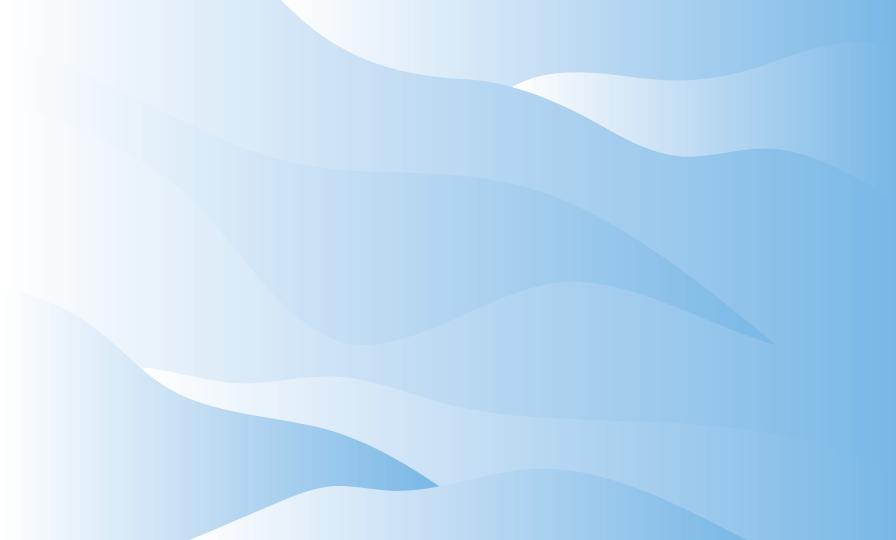
Reproduce this background procedurally as a Shadertoy shader.

```glsl
// Overlapping pale blue waves, each filled with a white-to-blue horizontal ramp.
// Every edge is a cubic Hermite spline y(x), extended by its end tangents, so
// that waves close to a point wherever two edges cross.

#define PALE vec3(1.0)
#define MIST vec3(0.79, 0.88, 0.96)
#define SKY  vec3(0.475, 0.72, 0.902)
#define MIST_STOP  0.4   // ramp position of the middle colour
#define BANDS      30.0  // faint vertical steps in each ramp
#define BAND_DEPTH 0.4   // 0 = smooth ramp, 1 = full steps

const int KNOTS = 6;

// Height of an edge; each knot holds x, y and slope.
float edge(float x, vec3 k[KNOTS]) {
    vec3 first = k[0], last = k[KNOTS - 1];
    if (x <= first.x) return first.y + first.z * (x - first.x);
    if (x >= last.x) return last.y + last.z * (x - last.x);
    float y = first.y;
    for (int i = 0; i < KNOTS - 1; i++) {
        vec3 a = k[i], b = k[i + 1];
        if (x >= a.x && x <= b.x) {
            float w = b.x - a.x;
            float t = (x - a.x) / w;
            float s = 1.0 - t;
            y = mix(a.y, b.y, t * t * (3.0 - 2.0 * t))
              + w * t * s * (a.z * s - b.z * t);
        }
    }
    return y;
}

// Antialiased coverage of the side where d is positive.
float cover(float d) {
    float pixel = length(vec2(dFdx(d), dFdy(d)));
    return clamp(0.5 + d / max(pixel, 1e-5), 0.0, 1.0);
}

// Horizontal colour ramp between two canvas positions.
vec3 ramp(float x, float start, float end) {
    float t = clamp((x - start) / (end - start), 0.0, 1.0);
    t = mix(t, floor(t * BANDS + 0.5) / BANDS, BAND_DEPTH);
    return t < MIST_STOP ? mix(PALE, MIST, t / MIST_STOP)
                         : mix(MIST, SKY, (t - MIST_STOP) / (1.0 - MIST_STOP));
}

void mainImage(out vec4 fragColor, in vec2 fragCoord) {
    vec2 p = fragCoord / iResolution.xy;

    // Edges of the upper waves
    float upperFloor = edge(p.x, vec3[KNOTS](
        vec3(0.314, 1.0, -1.75), vec3(0.521, 0.853, -0.10), vec3(0.677, 0.762, -0.95),
        vec3(0.768, 0.710, 0.0), vec3(0.853, 0.725, 0.0), vec3(1.0, 0.628, -1.0)));
    float upperCrest = edge(p.x, vec3[KNOTS](
        vec3(0.573, 0.840, 0.91), vec3(0.645, 0.866, 0.0), vec3(0.755, 0.851, 0.0),
        vec3(0.859, 0.883, 0.60), vec3(0.957, 0.922, 0.0), vec3(1.0, 0.916, -0.33)));

    // Edges of the broad central wave
    float centreCrest = edge(p.x, vec3[KNOTS](
        vec3(0.0, 0.924, -0.37), vec3(0.130, 0.835, -0.81), vec3(0.260, 0.734, -0.70),
        vec3(0.417, 0.682, -0.05), vec3(0.586, 0.654, -0.45), vec3(0.866, 0.361, -1.38)));
    float centreFloor = edge(p.x, vec3[KNOTS](
        vec3(0.0, 0.805, -0.33), vec3(0.182, 0.675, -1.13), vec3(0.286, 0.491, -2.03),
        vec3(0.404, 0.361, 0.0), vec3(0.638, 0.478, 0.0), vec3(0.866, 0.361, -0.47)));

    // Crests of the lower waves
    float lowerCrest = edge(p.x, vec3[KNOTS](
        vec3(0.156, 0.320, -0.13), vec3(0.273, 0.290, 0.0), vec3(0.367, 0.303, 0.0),
        vec3(0.508, 0.248, -0.38), vec3(0.651, 0.223, -0.07), vec3(1.0, 0.123, -0.83)));
    float leftCrest = edge(p.x, vec3[KNOTS](
        vec3(0.0, 0.468, -0.17), vec3(0.078, 0.422, -0.86), vec3(0.156, 0.320, -1.50),
        vec3(0.234, 0.249, -0.47), vec3(0.352, 0.210, -0.37), vec3(0.488, 0.102, -1.13)));
    float frontCrest = edge(p.x, vec3[KNOTS](
        vec3(0.211, 0.0, 0.66), vec3(0.3125, 0.071, 0.70), vec3(0.378, 0.100, 0.0),
        vec3(0.443, 0.091, 0.0), vec3(0.605, 0.132, 0.0), vec3(0.833, 0.0, -0.86)));

    // Layers from back to front
    float aboveUpper = cover(p.y - upperFloor);
    float inCentre = cover(min(centreCrest - p.y, p.y - centreFloor));
    float inUpper = cover(min(upperCrest - p.y, p.y - upperFloor));

    vec3 color = ramp(p.x, 0.0, 1.0);
    color = mix(color, ramp(p.x, 0.0, 0.866), inCentre);
    color = mix(color, ramp(p.x, 0.314, 1.0), aboveUpper);
    color = mix(color, ramp(p.x, 0.573, 1.0), inUpper);
    color = mix(color, ramp(p.x, 0.156, 1.0), cover(lowerCrest - p.y));
    color = mix(color, ramp(p.x, 0.0, 0.488), cover(leftCrest - p.y));
    color = mix(color, ramp(p.x, 0.211, 0.833), cover(frontCrest - p.y));

    fragColor = vec4(color, 1.0);
}
```
